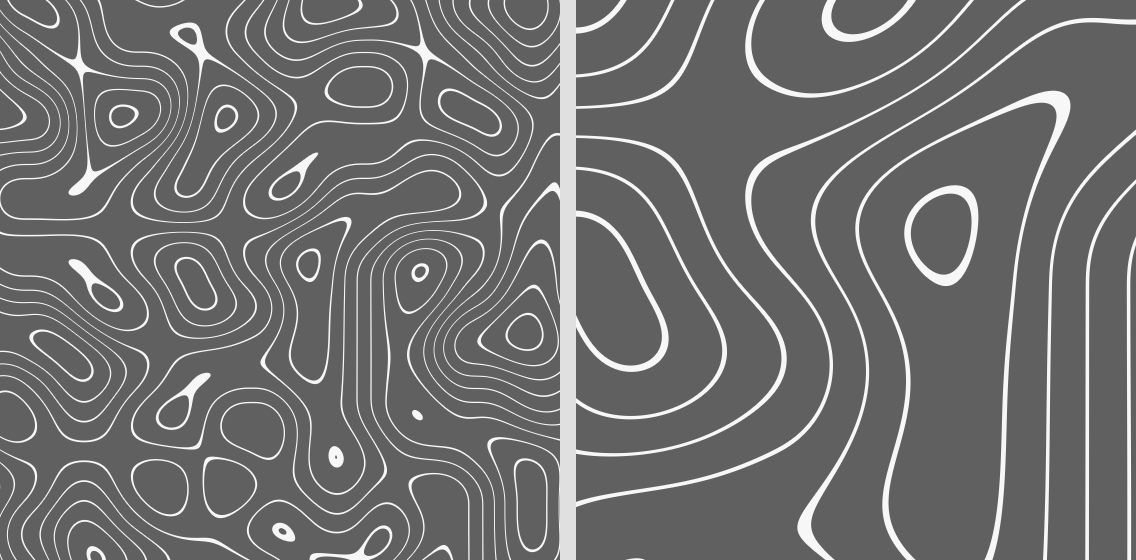
Left, the full canvas; right, a detail of the centre.
Give the GLSL for this pattern, as a Shadertoy shader.

```glsl
// Contour map: thin pale level lines of a smooth gradient noise on flat grey.
// Each line covers a fixed band of height, so it is fine on steep slopes
// and swells into stars and blobs at saddles, peaks and hollows.

const float CELLS = 5.0;               // noise cells per canvas height
const vec2  LATTICE_SHIFT = vec2(11.75, 7.53);
const float DIRECTIONS = 8.0;          // slope directions at lattice points
const float LEVELS = 8.0;              // contour lines per unit of height
const float LINE_SHARE = 0.088;        // part of each level step that is line
const vec3  GROUND_COLOR = vec3(0.376);
const vec3  LINE_COLOR = vec3(0.97);
const float TAU = 6.2831853;

float hash(vec2 p) {
    return fract(sin(dot(p, vec2(127.1, 311.7))) * 43758.5453);
}

// Unit slope at a lattice point, in one of a few even directions
vec2 slope(vec2 corner) {
    float angle = TAU * floor(hash(corner) * DIRECTIONS) / DIRECTIONS;
    return vec2(cos(angle), sin(angle));
}

// Height contributed by one corner of a cell
float ramp(vec2 cell, vec2 local, vec2 corner) {
    return dot(slope(cell + corner), local - corner);
}

// Gradient noise with quintic blending
float height(vec2 p) {
    vec2 cell = floor(p);
    vec2 f = fract(p);
    vec2 blend = f * f * f * (f * (f * 6.0 - 15.0) + 10.0);
    float low  = mix(ramp(cell, f, vec2(0, 0)), ramp(cell, f, vec2(1, 0)), blend.x);
    float high = mix(ramp(cell, f, vec2(0, 1)), ramp(cell, f, vec2(1, 1)), blend.x);
    return mix(low, high, blend.y);
}

void mainImage(out vec4 fragColor, in vec2 fragCoord) {
    vec2 uv = fragCoord / iResolution.y;
    float level = height(uv * CELLS + LATTICE_SHIFT) * LEVELS;

    // Distance to the nearest line, in level steps; lines lie halfway between integers
    float lineDistance = abs(fract(level) - 0.5);

    // Change of level across one pixel softens the line edges
    float pixelStep = max(length(vec2(dFdx(level), dFdy(level))), 1e-4);
    float coverage = clamp((0.5 * LINE_SHARE - lineDistance) / pixelStep + 0.5, 0.0, 1.0);

    fragColor = vec4(mix(GROUND_COLOR, LINE_COLOR, coverage), 1.0);
}
```
